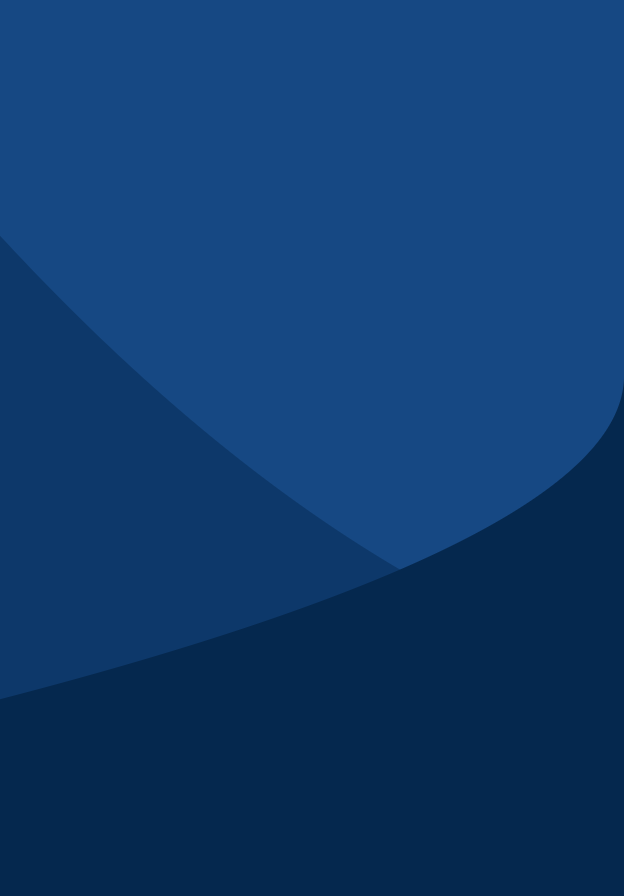
A Shadertoy shader for this background:

```glsl
// Flat blue background: a light field over a mid-blue slope and a dark navy swell.
#define LIGHT_BLUE vec3(0.088, 0.284, 0.514)
#define MID_BLUE   vec3(0.050, 0.220, 0.417)
#define NAVY       vec3(0.020, 0.155, 0.304)
#define SLOPE_CURVE vec3(0.737, -0.7537, 0.2688) // height, tilt, bend
#define SWELL_APEX  0.5807                       // height at the right edge
#define SWELL_DROP  0.3611                       // fall from right to left

// Coverage of the region where field > 0, softened over one pixel
float coverage(float field) {
    float width = length(vec2(dFdx(field), dFdy(field)));
    return clamp(0.5 + field / max(width, 1e-6), 0.0, 1.0);
}

// Positive below the descending quadratic edge
float slopeField(vec2 p) {
    float edge = SLOPE_CURVE.x + p.x * (SLOPE_CURVE.y + p.x * SLOPE_CURVE.z);
    return edge - p.y;
}

// Positive inside the sideways parabola that turns upright at the right edge
float swellField(vec2 p) {
    float depth = max(SWELL_APEX - p.y, 0.0) / SWELL_DROP;
    return depth * depth - (1.0 - p.x);
}

void mainImage(out vec4 fragColor, in vec2 fragCoord) {
    vec2 p = fragCoord / iResolution.xy;

    // Layers from back to front
    vec3 color = LIGHT_BLUE;
    color = mix(color, MID_BLUE, coverage(slopeField(p)));
    color = mix(color, NAVY, coverage(swellField(p)));

    fragColor = vec4(color, 1.0);
}
```
